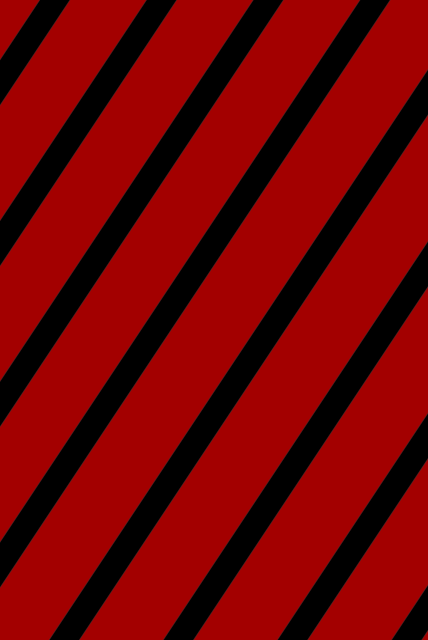
Reproduce this pattern procedurally as a Shadertoy shader.

```glsl
// Signed horizontal distance to the nearest stripe, negative inside
float stripeDistance(float across) {
    // The pitch widens slightly on the lower right side
    float pitch = across < 0.0 ? 0.1668 : 0.1783;
    return abs(across - pitch * round(across / pitch)) - 0.0236;
}

void mainImage(out vec4 fragColor, in vec2 fragCoord) {
    vec2 p = fragCoord / iResolution.y;

    // Slanted axis, zero at the centre of the long middle stripe
    float across = p.x + (1.0 - p.y) / 1.506 - 0.5861;
    float dist = stripeDistance(across);

    // Soft edge, never narrower than a pixel
    float soft = max(0.0018, 0.9 / iResolution.y);
    float cloth = smoothstep(-soft, soft, dist);

    // Red ground over black, with a faint grey fringe along the edges
    vec3 color = vec3(0.64, 0.0, 0.0) * cloth;
    color.gb += 0.09 * 4.0 * cloth * (1.0 - cloth);

    fragColor = vec4(color, 1.0);
}
```
